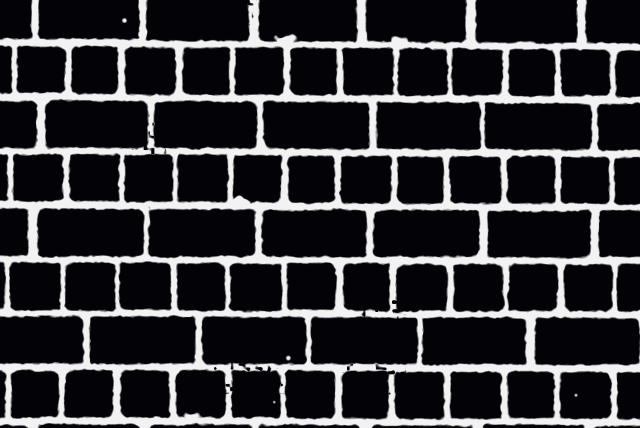
Reproduce this pattern procedurally as a Shadertoy shader.

```glsl
// Worn brick wall: alternating courses of long and short dark bricks in pale mortar.

const float COURSES = 7.95;                   // courses in the canvas height
const float TOP_SHIFT = 0.169;                // part of the first course cut off
const vec3 BRICK = vec3(0.008, 0.008, 0.026);
const vec3 MORTAR = vec3(0.95);

// First joint and brick pitch of each course, in course heights.
const vec2 BOND[9] = vec2[9](
    vec2(0.63, 2.035), vec2(0.26, 1.013), vec2(0.75, 2.055),
    vec2(0.20, 1.015), vec2(0.63, 2.085), vec2(0.12, 1.029),
    vec2(-0.45, 2.060), vec2(0.15, 1.022), vec2(0.60, 2.070));

float hash(vec2 p) {
    return fract(sin(dot(p, vec2(127.1, 311.7))) * 43758.5453);
}

float noise(vec2 p) {
    vec2 i = floor(p), f = fract(p);
    f = f * f * (3.0 - 2.0 * f);
    return mix(mix(hash(i), hash(i + vec2(1, 0)), f.x),
               mix(hash(i + vec2(0, 1)), hash(i + vec2(1, 1)), f.x), f.y);
}

float roundedBox(vec2 q, vec2 halfSize, float radius) {
    vec2 a = abs(q) - halfSize + radius;
    return length(max(a, 0.0)) + min(max(a.x, a.y), 0.0) - radius;
}

// Slightly irregular position of a vertical joint.
float jointAt(float index, float row, vec2 bond) {
    return bond.x + bond.y * index + 0.06 * (hash(vec2(index, row + 20.0)) - 0.5);
}

// Half the width of a vertical joint; long bricks have wider ones.
float jointHalf(float index, float row, float isLong) {
    float h = hash(vec2(index + 7.0, row + 41.0));
    return mix(0.043, 0.070, h) + isLong * 0.028 * h;
}

// Broken-off piece on the lower edge of a few bricks.
float chip(float d, vec2 q, vec2 halfSize, vec2 id, vec2 p) {
    if (hash(id + 3.7) < 0.91) return d;
    vec2 center = vec2((hash(id + 5.1) * 1.8 - 0.9) * halfSize.x, halfSize.y + 0.02);
    float radius = mix(0.08, 0.17, hash(id + 9.3));
    float bite = radius - length((q - center) * vec2(0.55, 1.0));
    return max(d, bite + 0.12 * (noise(p * 9.0) - 0.5));
}

// Rare small pale pits.
float pits(float d, vec2 p) {
    vec2 cell = floor(p / 0.7);
    if (hash(cell + 61.0) < 0.965) return d;
    vec2 center = mix(vec2(0.2), vec2(0.8), vec2(hash(cell + 2.3), hash(cell + 8.9)));
    float radius = mix(0.015, 0.04, hash(cell + 4.4));
    return max(d, radius - length(p - (cell + center) * 0.7));
}

// Dark crumbs in a few patches of mortar.
float crumbs(float d, vec2 p) {
    float patchy = smoothstep(0.78, 0.92, noise(p * 0.7 + 13.0));
    return min(d, 0.2 * (1.13 - 0.40 * patchy - noise(p * 13.0)));
}

// Signed distance to the bricks; p runs down from the top left.
float wall(vec2 p, float midX) {
    // Courses sag to the right, most at the top.
    float v = p.y - (0.0067 - 0.0007 * p.y) * (p.x - midX) + TOP_SHIFT;
    float row = clamp(floor(v), 0.0, 8.0);
    float isLong = 1.0 - mod(row, 2.0);
    vec2 bond = BOND[int(row)];

    // Brick between its two irregular joints.
    float index = floor((p.x - bond.x) / bond.y);
    index += step(jointAt(index + 1.0, row, bond), p.x)
           - step(p.x, jointAt(index, row, bond));
    float left = jointAt(index, row, bond) + jointHalf(index, row, isLong);
    float right = jointAt(index + 1.0, row, bond) - jointHalf(index + 1.0, row, isLong);

    vec2 id = vec2(index, row);
    float lift = 0.024 * (hash(id + 15.0) - 0.5);
    vec2 q = vec2(p.x - 0.5 * (left + right), v - row - 0.5 + lift);
    vec2 halfSize = vec2(0.5 * (right - left), 0.436);

    // Each corner is rounded differently.
    float cornerHash = hash(id * 3.0 + sign(q) + 31.0);
    float radius = mix(0.045, 0.15, cornerHash * cornerHash);
    float d = roundedBox(q, halfSize, radius);

    // Ragged edges.
    vec2 seed = 37.0 * vec2(hash(id), hash(id + 1.5));
    d += 0.034 * (noise(p * 8.0 + seed) - 0.5);
    d += 0.024 * (noise(p * 17.0 + seed) - 0.5);
    d += 0.020 * (noise(p * 2.5 + seed) - 0.5);

    d = chip(d, q, halfSize, id, p);
    return crumbs(pits(d, p), p);
}

void mainImage(out vec4 fragColor, in vec2 fragCoord) {
    float unit = COURSES / iResolution.y;
    vec2 p = vec2(fragCoord.x, iResolution.y - fragCoord.y) * unit;
    float d = wall(p, 0.5 * iResolution.x * unit);
    float soft = max(0.022, 0.75 * unit);
    fragColor = vec4(mix(BRICK, MORTAR, smoothstep(-soft, soft, d)), 1.0);
}
```
